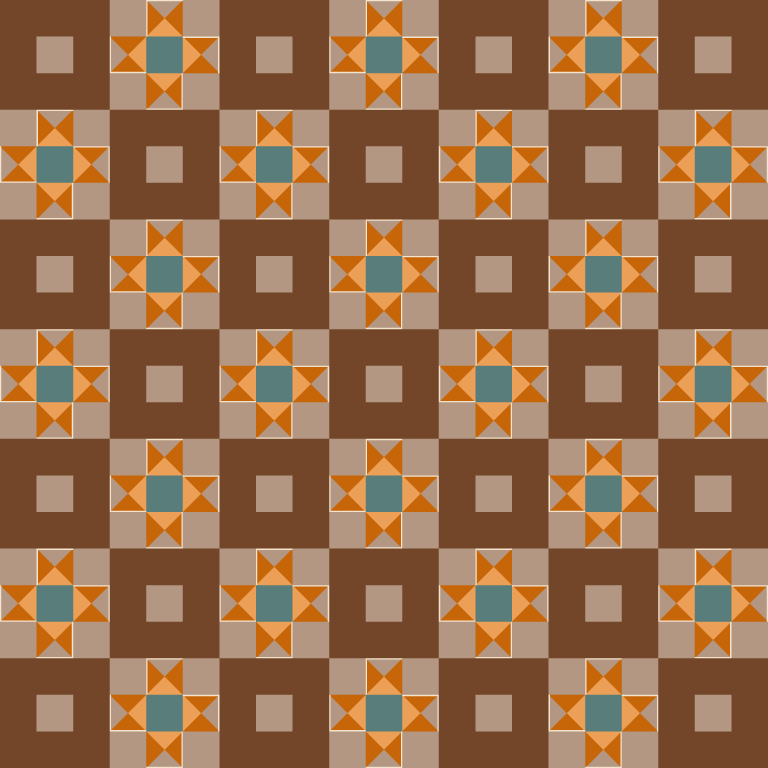
A Shadertoy shader for this pattern:

```glsl
#define BLOCKS 7.0
#define PIPING 0.036
#define SAMPLES 4
#define BROWN  vec3(0.450, 0.276, 0.160)
#define TAN    vec3(0.702, 0.592, 0.510)
#define ORANGE vec3(0.780, 0.396, 0.035)
#define PEACH  vec3(0.925, 0.624, 0.337)
#define TEAL   vec3(0.350, 0.490, 0.480)
#define CREAM  vec3(0.960, 0.890, 0.800)

// Turn any arm of the star so that it points up
vec2 foldToUpperArm(vec2 p) {
    if (abs(p.x) > abs(p.y))
        return p.x > 0.0 ? vec2(-p.y, p.x) : vec2(p.y, -p.x);
    return p.y > 0.0 ? p : -p;
}

// Square cut by its diagonals, piped along the left and top edges
vec3 armPatch(vec2 p) {
    if (p.x < PIPING - 0.5 || p.y > 0.5 - PIPING) return CREAM;
    if (abs(p.x) > abs(p.y)) return ORANGE;
    return p.y > 0.0 ? TAN : PEACH;
}

// Three by three patches, each one unit wide
vec3 starBlock(vec2 p) {
    if (max(abs(p.x), abs(p.y)) < 0.5) return TEAL;
    vec2 arm = foldToUpperArm(p);
    return abs(arm.x) < 0.5 ? armPatch(arm - vec2(0.0, 1.0)) : TAN;
}

vec3 plainBlock(vec2 p) {
    return max(abs(p.x), abs(p.y)) < 0.5 ? TAN : BROWN;
}

// Checkerboard of star and plain blocks
vec3 quilt(vec2 uv) {
    vec2 grid = uv * BLOCKS;
    vec2 block = floor(grid);
    vec2 p = (grid - block - 0.5) * 3.0;
    bool isStar = mod(block.x + block.y, 2.0) > 0.5;
    return isStar ? starBlock(p) : plainBlock(p);
}

void mainImage(out vec4 fragColor, in vec2 fragCoord) {
    // Average a grid of samples per pixel to smooth the edges
    vec3 sum = vec3(0.0);
    for (int j = 0; j < SAMPLES; j++) {
        for (int i = 0; i < SAMPLES; i++) {
            vec2 offset = (vec2(i, j) + 0.5) / float(SAMPLES) - 0.5;
            sum += quilt((fragCoord + offset) / iResolution.y);
        }
    }
    fragColor = vec4(sum / float(SAMPLES * SAMPLES), 1.0);
}
```
